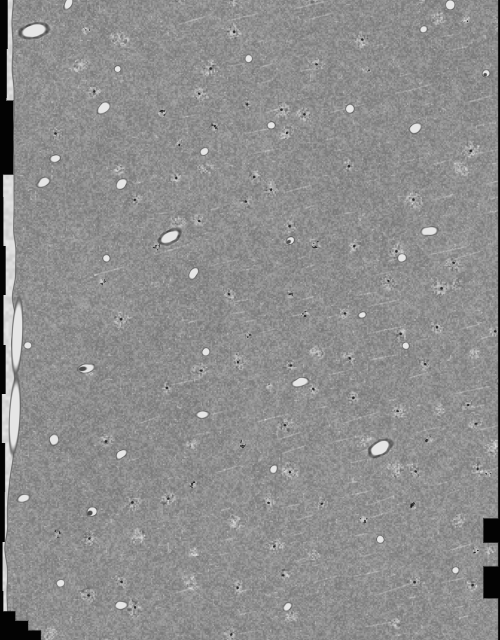
Write a Shadertoy shader that draws this texture.

```glsl
// Grey micrograph of brain tissue: grainy ground, pale mottled cell bodies,
// slanted fibres and bright vessels, all scattered on jittered grids,
// then framed by a stepped black mosaic border with a pale left margin.

const float GROUND = 0.556;         // mean tissue grey
const float GRAIN = 0.20;           // contrast of the fine grain
const float GRAIN_FREQ = 430.0;     // grains per canvas height
const float LUMEN = 0.90;           // vessel interior
const float MARGIN = 0.85;          // pale strip on the left
const float VOID = 0.01;            // black outside the mosaic
const float CELL_GRID = 0.058;
const float CELL_RADIUS = 0.0135;
const float VESSEL_GRID = 0.122;
const vec2 FIBRE_GRID = vec2(0.11, 0.021);
const float FIBRE_ANGLE = 0.24;

vec4 hash4(vec2 p) {
    vec4 q = fract(vec4(p.xyxy) * vec4(0.1031, 0.1030, 0.0973, 0.1099));
    q += dot(q, q.wzxy + 33.33);
    return fract((q.xxyz + q.yzzw) * q.zywx);
}

float noise(vec2 p) {
    vec2 i = floor(p), f = fract(p);
    f = f * f * (3.0 - 2.0 * f);
    float low = mix(hash4(i).x, hash4(i + vec2(1, 0)).x, f.x);
    float high = mix(hash4(i + vec2(0, 1)).x, hash4(i + 1.0).x, f.x);
    return mix(low, high, f.y);
}

mat2 turn(float a) { return mat2(cos(a), -sin(a), sin(a), cos(a)); }

// Antialiased coverage of the inside of a signed distance
float cover(float d) {
    float aa = 0.8 / iResolution.y;
    return 1.0 - smoothstep(-aa, aa, d);
}

float boxDistance(vec2 p, vec2 lo, vec2 hi) {
    vec2 d = abs(p - 0.5 * (lo + hi)) - 0.5 * (hi - lo);
    return max(d.x, d.y);
}

float ellipseDistance(vec2 d, vec2 r) {
    return (length(d / r) - 1.0) * min(r.x, r.y);
}

float fibres(vec2 p, float g) {
    vec2 q = turn(FIBRE_ANGLE) * p;
    q.y += 0.004 * (noise(p * 14.0) - 0.5);
    vec2 base = floor(q / FIBRE_GRID);
    for (int k = 0; k < 9; k++) {
        vec2 id = base + vec2(k % 3 - 1, k / 3 - 1);
        vec4 h = hash4(id + 71.0);
        vec2 d = q - (id + 0.2 + 0.6 * h.xy) * FIBRE_GRID;
        d = turn(0.16 * (h.x - 0.5)) * d;
        float reach = mix(0.012, 0.046, h.z * h.z);
        float taper = 1.0 - smoothstep(0.4, 1.0, abs(d.x) / reach);
        float line = cover(abs(d.y) - 0.0011 * taper) * taper;
        float chance = 0.55 * smoothstep(0.12, 0.4, p.x);
        g += 0.12 * line * step(h.w, chance) * (0.5 + 0.6 * noise(p * 300.0));
    }
    return g;
}

float cells(vec2 p, float g, float grain) {
    vec2 base = floor(p / CELL_GRID);
    for (int k = 0; k < 9; k++) {
        vec2 id = base + vec2(k % 3 - 1, k / 3 - 1);
        vec4 h = hash4(id + 13.0), v = hash4(id + 207.0);
        if (h.z > 0.58 * smoothstep(0.02, 0.19, p.x)) continue;
        vec2 d = p - (id + 0.5 + 0.75 * (h.xy - 0.5)) * CELL_GRID;
        float small = step(0.84, v.x);
        float r = CELL_RADIUS * mix(0.72 + 0.42 * h.w, 0.52, small);
        d = turn(6.28 * v.y) * d * vec2(1.0, 1.0 + 0.3 * v.z);
        float dist = length(d) / r + 0.35 * (noise(d * 190.0 + id * 7.0) - 0.5);
        float body = 1.0 - smoothstep(0.72, 1.12, dist);
        float nucleus = 1.0 - smoothstep(0.45, 0.62, dist);
        float specks = smoothstep(0.62, 0.82, noise(p * 300.0 + 40.0));
        g += body * (0.045 + 0.05 * v.w + 0.2 * (grain - 0.5));
        g += nucleus * 0.03 - specks * body * mix(0.09, 0.42, small);
        float dot = cover(length(d - 0.25 * r * (v.zw - 0.5)) - 0.0021);
        g = mix(g, 0.16, dot * step(v.w, 0.6) * (1.0 - small));
    }
    return g;
}

float vessels(vec2 p, float g) {
    vec2 base = floor(p / VESSEL_GRID);
    for (int k = 0; k < 9; k++) {
        vec2 id = base + vec2(k % 3 - 1, k / 3 - 1);
        vec4 h = hash4(id + 331.0), v = hash4(id + 97.0);
        if (h.z > 0.72) continue;
        vec2 d = p - (id + 0.5 + 0.8 * (h.xy - 0.5)) * VESSEL_GRID;
        d = turn(mix(0.1, 1.5, v.x * v.x)) * d;
        float large = step(0.87, v.y);
        float minor = mix(0.0042, 0.0068, h.w) * (1.0 + 0.5 * large);
        vec2 r = minor * vec2(1.0 + 1.3 * max(v.z * v.z, 0.6 * large), 1.0);
        float sd = ellipseDistance(d, r) + 0.0018 * (noise(p * 130.0) - 0.5);
        float wall = 0.0012 + 0.0022 * large;
        float halo = large * (1.0 - smoothstep(0.003, 0.009, sd));
        g += 0.11 * halo * noise(p * 220.0);
        g = mix(g, 0.27 + 0.2 * noise(p * 260.0), cover(sd - wall));
        g = mix(g, LUMEN, cover(sd));
        // Some vessels hold a dark clot
        float clot = cover(ellipseDistance(d + vec2(0.5 * r.x, 0.0), 0.55 * r));
        g = mix(g, 0.3, clot * step(0.83, v.w));
    }
    return g;
}

float border(vec2 p, float g) {
    float width = iResolution.x / iResolution.y;
    // Pale margin with a thin dark edge, then long vessels beside it
    float edge = 0.021 - 0.012 * (1.0 - smoothstep(0.18, 0.36, p.y));
    edge += 0.007 * (noise(vec2(3.0, p.y * 28.0)) - 0.5);
    g = mix(g, 0.36, cover(p.x - edge - 0.0012));
    g = mix(g, MARGIN + 0.1 * (noise(p * 180.0) - 0.5), cover(p.x - edge));
    for (int k = 0; k < 2; k++) {
        vec2 d = p - vec2(0.027 - 0.004 * float(k), 0.475 - 0.125 * float(k));
        float sd = ellipseDistance(turn(-0.05) * d, vec2(0.0075, 0.052));
        g = mix(mix(g, 0.34, cover(sd - 0.0013)), LUMEN, cover(sd));
    }
    // Stepped mosaic outline
    float tile = 0.003 + 0.006 * hash4(vec2(floor(p.y * 13.0), 5.0)).x;
    float gap = p.x - tile - 0.005 * step(0.84, p.y);
    gap = min(gap, boxDistance(p, vec2(-0.1, 0.727), vec2(0.021, 0.843)));
    for (int k = 0; k < 3; k++) {
        float s = float(k);
        gap = min(gap, boxDistance(p, vec2(-0.1), vec2(0.024 + 0.02 * s, 0.045 - 0.015 * s)));
    }
    vec2 corner = vec2(width - 0.026, 0.0);
    gap = min(gap, boxDistance(p, corner + vec2(0.0, 0.065), vec2(width + 0.1, 0.115)));
    gap = min(gap, boxDistance(p, corner + vec2(0.0, 0.152), vec2(width + 0.1, 0.190)));
    gap = min(gap, width - 0.003 - p.x);
    return mix(g, VOID, cover(gap));
}

void mainImage(out vec4 fragColor, in vec2 fragCoord) {
    vec2 p = fragCoord / iResolution.y;
    float grain = 0.7 * noise(p * GRAIN_FREQ) + 0.3 * noise(p * 210.0 + 9.0);
    float g = GROUND + GRAIN * (grain - 0.5);
    g += 0.025 * (noise(p * 60.0) - 0.5) + 0.02 * (noise(p * 7.0) - 0.5);
    g += 0.09 * smoothstep(0.84, 0.97, noise(p * 270.0 + 55.0));
    g = fibres(p, g);
    g = cells(p, g, grain);
    g = vessels(p, g);
    g = border(p, g);
    fragColor = vec4(vec3(clamp(g, 0.0, 1.0)), 1.0);
}
```
